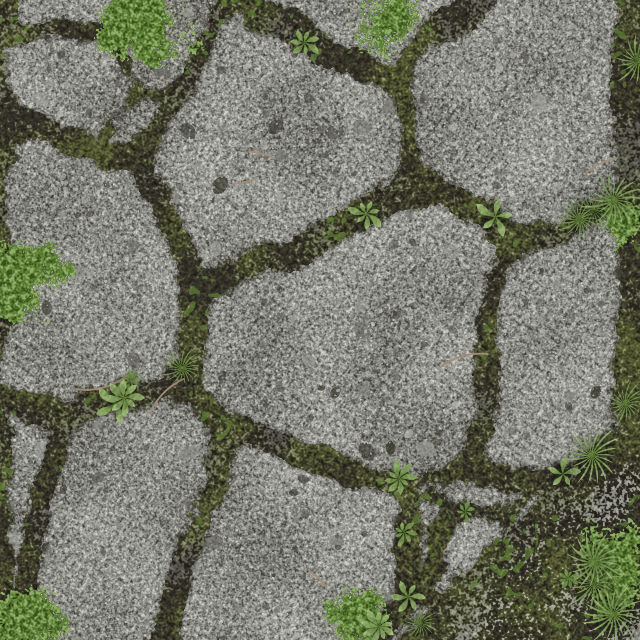
A three.js fragment shader for this texture:

```glsl
// Cracked concrete paving with mossy joints, weeds and twigs. Slabs are
// rounded, warped Voronoi cells; gradient noise gives the grain.
varying vec2 vUv;

const float TAU = 6.28319;
const float GRID = 2.8;    // slabs across
const float JITTER = 0.8;
const float SPLIT = 0.42;  // share of broken slabs
const float JOINT = 0.018; // half width
const float AA = 0.001;    // edge softness
const float PLANTS = 64.0;
const float CUSHIONS = 7.0;
const float TWIGS = 7.0;
const vec2 SEED = vec2(4.1, 9.1);
const vec3 STONE = vec3(0.51, 0.51, 0.49);
const vec3 STONE_LIGHT = vec3(0.70, 0.70, 0.68);
const vec3 STONE_DARK = vec3(0.29, 0.29, 0.25);
const vec3 SOIL = vec3(0.21, 0.20, 0.16);
const vec3 MOSS = vec3(0.32, 0.34, 0.19);
const vec3 LEAF_DARK = vec3(0.22, 0.32, 0.10);
const vec3 LEAF = vec3(0.37, 0.50, 0.21);
const vec3 LEAF_LIGHT = vec3(0.57, 0.68, 0.42);
const vec3 TWIG = vec3(0.62, 0.55, 0.46);

float hash(vec2 p) {
  vec3 q = fract(p.xyx * 0.1031);
  q += dot(q, q.yzx + 33.33);
  return fract((q.x + q.y) * q.z);
}
vec2 hash2(vec2 p) { return vec2(hash(p), hash(p + 71.7)); }
vec2 polar(float a) { return vec2(cos(a), sin(a)); }
float slope(vec2 c, vec2 f) { return dot(polar(TAU * hash(c)), f); }
float gnoise(vec2 p) {
  p = vec2(0.8 * p.x - 0.6 * p.y, 0.6 * p.x + 0.8 * p.y);
  vec2 i = floor(p), f = fract(p), u = f * f * (3.0 - 2.0 * f), e = vec2(1.0, 0.0);
  return mix(mix(slope(i, f), slope(i + e, f - e), u.x),
             mix(slope(i + e.yx, f - e.yx), slope(i + 1.0, f - 1.0), u.x), u.y);
}
float fbm(vec2 p) {
  return gnoise(p) + 0.5 * gnoise(p * 2.1 + 7.3) + 0.25 * gnoise(p * 4.3 + 3.9);
}

// Distance to the border of a Voronoi cell, with rounded corners
vec2 site(vec2 c) { return c + 0.5 + JITTER * (hash2(c) - 0.5); }
float cellEdge(vec2 p, out vec2 id) {
  float nearest = 9.0, edge = 9.0;
  id = floor(p);
  for (float k = 0.0; k < 9.0; k++) {
    vec2 c = floor(p) + vec2(mod(k, 3.0), floor(k / 3.0)) - 1.0;
    float d = distance(p, site(c));
    if (d < nearest) { nearest = d; id = c; }
  }
  vec2 home = site(id);
  for (float k = 0.0; k < 25.0; k++) {
    if (k == 12.0) continue;
    vec2 other = site(id + vec2(mod(k, 5.0), floor(k / 5.0)) - 2.0);
    float d = dot(0.5 * (home + other) - p, normalize(other - home));
    float h = max(0.08 - abs(d - edge), 0.0);
    edge = min(edge, d) - h * h / 0.32;
  }
  return edge;
}

// Positive inside a slab, negative in joints and bare ground
float slabDistance(vec2 p) {
  vec2 id, piece;
  vec2 w = p + 0.035 * vec2(gnoise(p * 6.0), gnoise(p * 6.0 + 31.0));
  float d = cellEdge(w * GRID + SEED, id) / GRID;
  if (hash(id + 5.0) < SPLIT)
    d = min(d, cellEdge(w * GRID * 2.0 + SEED, piece) / GRID * 0.5 + 0.008);
  d -= JOINT * (1.0 + 0.8 * gnoise(p * 7.0));
  d = min(min(d, (0.62 - w.x + w.y) * 0.7), min(w.x - 0.015, 0.965 - w.x));
  return d + 0.013 * fbm(p * 25.0) + 0.006 * gnoise(p * 130.0);
}

// Scattered pebbles: x is coverage, y a random tone
vec2 pebbles(vec2 p, float scale, float share) {
  vec2 g = p * scale, c = floor(g), q = fract(g) - 0.35 - 0.3 * hash2(c + 13.0);
  vec2 axis = polar(TAU * hash(c + 29.0));
  float r = length(q) + 0.4 * abs(dot(q, axis)) - 0.2 - 0.17 * hash(c + 53.0);
  return vec2(step(hash(c + 67.0), share) * smoothstep(AA, -AA, r / scale), hash(c + 83.0));
}

vec3 stoneColor(vec2 p, float d) {
  float t = 0.2 + 0.65 * fbm(p * 7.0) + 1.1 * gnoise(p * 120.0);
  t += 1.5 * gnoise(p * 215.0) + 1.3 * gnoise(p * 370.0);
  for (float k = 0.0; k < 4.0; k++) {
    vec2 s = pebbles(p + 0.37 * k, 22.0 * exp2(k), 0.13 + 0.04 * k);
    t = mix(t, 0.3 * t - 1.4 + 2.0 * s.y + 0.35 * k, 0.85 * s.x);
  }
  t -= 0.7 * smoothstep(0.009, 0.0, d);
  vec3 col = mix(STONE, STONE_LIGHT, clamp(t, 0.0, 1.6));
  return mix(col, STONE_DARK, clamp(-t, 0.0, 1.2));
}

vec3 soilColor(vec2 p, float grain) {
  vec3 col = mix(SOIL, MOSS, smoothstep(-0.4, 0.6, fbm(p * 10.0) + 0.5 * grain));
  float grit = smoothstep(0.25, 0.5, fbm(p * 9.0 + 17.0) + 0.9 * grain);
  col = mix(col, STONE, grit * mix(0.35, 0.9, smoothstep(0.6, 0.75, p.x - p.y)));
  float sprig = smoothstep(0.4, 0.5, gnoise(p * 75.0) + 0.6 * gnoise(p * 8.0 + 5.0));
  return mix(col * (1.0 + 0.6 * grain), LEAF, 0.7 * sprig);
}

// Ring of leaves: x is coverage, y the position along the leaf
vec2 sprout(vec2 q, float count, float size, float width, float seed) {
  float r = length(q), a = (atan(q.y, q.x) / TAU + seed + 0.05 * r / size) * count + 0.5;
  float turn = (fract(a) - 0.5) * TAU / count;
  float len = size * mix(0.55, 1.0, hash(vec2(mod(floor(a), count), seed * 97.0)));
  float t = clamp(r * cos(turn) / len, 0.0, 1.0);
  float w = len * (width * sin(0.5 * TAU * pow(t, 1.6)) + 0.02 * (1.0 - t));
  return vec2(smoothstep(AA, -AA, abs(r * sin(turn)) - w) * step(r, len), t);
}

void main() {
  vec2 p = vUv;
  float d = slabDistance(p), grain = gnoise(p * 125.0) + 0.9 * gnoise(p * 270.0);
  vec3 col = mix(soilColor(p, grain), stoneColor(p, d), smoothstep(-AA, AA, d));
  // Moss cushions around the rim
  vec3 tuft = mix(LEAF_DARK, LEAF, smoothstep(-0.5, 0.0, grain));
  tuft = mix(tuft, LEAF_LIGHT, smoothstep(0.0, 0.5, grain));
  float ragged = fbm(p * 20.0);
  for (float i = 0.0; i < CUSHIONS; i++) {
    vec2 h = hash2(vec2(i, 7.0)), dir = polar(TAU * (i + 0.6 * h.x) / CUSHIONS);
    vec2 q = p - 0.5 - 0.47 * dir / max(abs(dir.x), abs(dir.y));
    float r = mix(0.03, 0.075, h.y);
    float body = r - length(q) + 0.8 * r * ragged + 0.03 * grain;
    col = mix(col, tuft, smoothstep(-AA, 0.004, body));
  }
  // Dry twigs
  for (float i = 0.0; i < TWIGS; i++) {
    vec2 axis = polar(TAU * hash(vec2(i, 19.0))), q = p - hash2(vec2(i, 31.0));
    q = vec2(dot(q, axis), q.y * axis.x - q.x * axis.y);
    float len = mix(0.012, 0.045, hash(vec2(i, 23.0)));
    float line = max(abs(q.y - 5.0 * q.x * q.x) - 0.0015, abs(q.x) - len);
    col = mix(col, TWIG, smoothstep(AA, -AA, line));
  }
  // Weeds and grass, rooted in the joints
  for (float i = 0.0; i < PLANTS; i++) {
    vec2 root = hash2(vec2(i, 43.0)), h = hash2(vec2(i, 59.0));
    root.x = pow(root.x, 0.75);
    bool grass = h.x > 0.8 || root.x > 0.9;
    float size = mix(0.018, 0.042, h.y) * (grass ? 1.5 : 1.0);
    vec2 q = p - root;
    if (length(q) > size || slabDistance(root) > 0.003) continue;
    float count = grass ? 19.0 : 5.0 + floor(h.x * 6.0);
    vec2 leaf = sprout(q, count, size, grass ? 0.025 : 0.17, h.y);
    vec3 green = mix(LEAF, LEAF_LIGHT, leaf.y * (0.6 + h.y));
    col *= 1.0 - 0.3 * smoothstep(size, 0.0, length(q));
    col = mix(col, green * (0.95 + 0.2 * grain), leaf.x);
  }
  gl_FragColor = vec4(clamp(col, 0.0, 1.0), 1.0);
}
```
